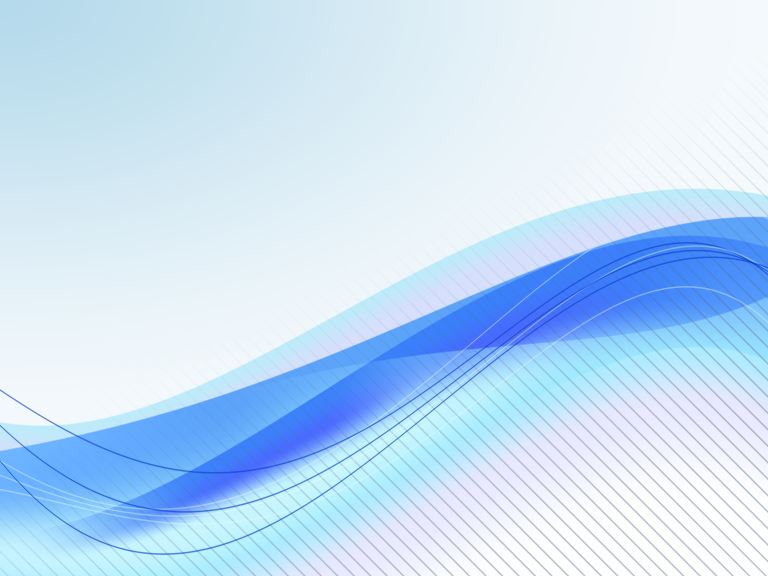
Write a WebGL 1 fragment shader that draws this background.

```glsl
precision highp float;
uniform vec2 u_resolution;

// Palette
const vec3 SKY_CORNER = vec3(0.70, 0.85, 0.92);
const vec3 SKY_LIGHT = vec3(0.955, 0.975, 0.988);
const vec3 ICE_EDGE = vec3(0.73, 0.92, 0.98);
const vec3 LAVENDER = vec3(0.835, 0.87, 0.985);
const vec3 BAND_BLUE = vec3(0.36, 0.64, 0.98);
const vec3 BAND_CYAN = vec3(0.62, 0.92, 1.0);
const vec3 GLOW = vec3(0.83, 0.98, 1.0);
const vec3 RIBBON_BLUE = vec3(0.22, 0.49, 0.98);
const vec3 RIBBON_VIOLET = vec3(0.27, 0.38, 1.0);
const vec3 MIST = vec3(0.91, 0.91, 1.0);
const vec3 STRIPE_INK = vec3(0.30, 0.38, 0.48);
const vec3 THREAD_INK = vec3(0.04, 0.25, 0.82);

// Heights of each wave at the left side, then at each quarter of the width
const float VEIL_START = 0.267;
const vec4 VEIL = vec4(0.325, 0.498, 0.642, 0.660);
const float BAND_START = 0.217;
const vec4 BAND = vec4(0.297, 0.422, 0.559, 0.623);
const float RIBBON_START = 0.069;
const vec4 RIBBON = vec4(0.184, 0.387, 0.556, 0.570);
const float SHEEN_START = 0.20;
const vec4 SHEEN = vec4(0.297, 0.375, 0.410, 0.485);
const float FLOOR_START = -0.03;
const vec4 FLOOR = vec4(0.007, 0.160, 0.345, 0.373);

// First and last threads of the dark and the white bundles
const vec4 DARK_FIRST = vec4(0.181, 0.274, 0.509, 0.523);
const vec4 DARK_LAST = vec4(0.042, 0.220, 0.474, 0.535);
const vec4 WHITE_FIRST = vec4(0.120, 0.280, 0.550, 0.620);
const vec4 WHITE_LAST = vec4(0.090, 0.190, 0.430, 0.440);

const float STRIPE_PERIOD = 0.0286;
const float STRIPE_WIDTH = 0.0016;
const float STRIPE_STRENGTH = 0.42;
const float THREAD_WIDTH = 0.0017;

// Quartic through five evenly spaced heights, by forward differences
float wave(float x, float a, vec4 k) {
  float s = 4.0 * x;
  float d1 = k.x - a;
  float d2 = k.y - 2.0 * k.x + a;
  float d3 = k.z - 3.0 * k.y + 3.0 * k.x - a;
  float d4 = k.w - 4.0 * k.z + 6.0 * k.y - 4.0 * k.x + a;
  return a + s * (d1 + (s - 1.0) / 2.0 * (d2 + (s - 2.0) / 3.0 * (d3 + (s - 3.0) / 4.0 * d4)));
}

float fill(float depth, float pixel) {
  return smoothstep(-pixel, pixel, depth);
}

float stroke(float dist, float width, float pixel) {
  return 1.0 - smoothstep(0.5 * width - 0.5 * pixel, 0.5 * width + pixel, abs(dist));
}

void main() {
  vec2 uv = gl_FragCoord.xy / u_resolution;
  float pixel = 1.0 / u_resolution.y;
  float aspect = u_resolution.x / u_resolution.y;

  // Signed depths below each wave
  float veil = wave(uv.x, VEIL_START, VEIL) - uv.y;
  float band = wave(uv.x, BAND_START, BAND) - uv.y;
  float ribbon = wave(uv.x, RIBBON_START, RIBBON) - uv.y;
  float sheen = wave(uv.x, SHEEN_START, SHEEN) - uv.y;
  float ground = wave(uv.x, FLOOR_START, FLOOR) - uv.y;

  // Sky
  float cornerDist = length((uv - vec2(0.0, 1.0)) * vec2(0.85, 1.1));
  vec3 color = mix(SKY_CORNER, SKY_LIGHT, smoothstep(-0.1, 0.85, cornerDist));

  // Pale veil
  vec3 veilColor = mix(ICE_EDGE, LAVENDER, smoothstep(0.0, 0.06, veil));
  color = mix(color, veilColor, 0.95 * fill(veil, pixel));

  // Blue band, lighter with depth and below the sheen
  vec3 bandColor = mix(BAND_BLUE, BAND_CYAN, smoothstep(0.02, 0.27, band));
  bandColor = mix(bandColor, BAND_BLUE + 0.1, 0.7 * (1.0 - smoothstep(0.0, 0.3, uv.x)) * (1.0 - smoothstep(0.0, 0.12, band)));
  float sheenMask = fill(sheen, pixel) * smoothstep(0.28, 0.5, uv.x);
  bandColor = mix(bandColor, BAND_CYAN, sheenMask * (0.25 + 0.6 * smoothstep(0.0, 0.11, sheen)));

  // Bright glow above the lower edge
  float glowOffset = (ground + 0.07) / 0.065;
  float glow = exp(-glowOffset * glowOffset) * (1.0 - 0.75 * smoothstep(0.5, 0.85, uv.x));
  bandColor = mix(bandColor, GLOW, 0.8 * glow);

  // Deep ribbon: crisp top, soft underside
  float ribbonWidth = mix(0.045, 0.22, uv.x);
  float ribbonMask = fill(ribbon, pixel) * (1.0 - smoothstep(0.5 * ribbonWidth, 1.1 * ribbonWidth, ribbon));
  ribbonMask *= smoothstep(0.02, 0.28, uv.x) * (1.0 - 0.3 * smoothstep(0.8, 1.0, uv.x));
  ribbonMask *= 1.0 - 0.6 * fill(sheen, pixel) * smoothstep(0.42, 0.56, uv.x);
  float violet = smoothstep(0.1, 0.6, ribbon / ribbonWidth) * (1.0 - smoothstep(0.15, 0.4, abs(uv.x - 0.5)));
  bandColor = mix(bandColor, mix(RIBBON_BLUE, RIBBON_VIOLET, violet), 0.93 * ribbonMask);
  color = mix(color, bandColor, fill(band, pixel));

  // Misty ground fading to white
  vec3 groundColor = mix(BAND_CYAN + vec3(0.06, 0.0, 0.0), MIST, smoothstep(0.0, 0.10, ground));
  groundColor = mix(groundColor, vec3(1.0), smoothstep(0.08, 0.28, ground));
  color = mix(color, groundColor, fill(ground, pixel));

  // Diagonal hatching, stronger toward the lower right
  float diagonal = uv.x * aspect + uv.y;
  float stripeDist = (fract(diagonal / STRIPE_PERIOD) - 0.5) * STRIPE_PERIOD * 0.7071;
  float reach = 0.27 + 0.7 * uv.x - uv.y;
  float hatch = stroke(stripeDist, STRIPE_WIDTH, pixel) * smoothstep(-0.02, 0.75, reach);
  color = mix(color, STRIPE_INK, STRIPE_STRENGTH * hatch);

  // Thread bundles
  for (int i = 0; i < 3; i++) {
    float t = float(i) / 2.0;
    float white = wave(uv.x, mix(0.20, 0.15, t), mix(WHITE_FIRST, WHITE_LAST, t)) - uv.y;
    color = mix(color, vec3(0.9, 0.98, 1.0), 0.4 * stroke(white, THREAD_WIDTH, pixel) * fill(band, pixel));
    float dark = wave(uv.x, mix(0.323, 0.20, t), mix(DARK_FIRST, DARK_LAST, t)) - uv.y;
    color = mix(color, THREAD_INK, 0.65 * stroke(dark, THREAD_WIDTH, pixel));
  }

  gl_FragColor = vec4(color, 1.0);
}
```
